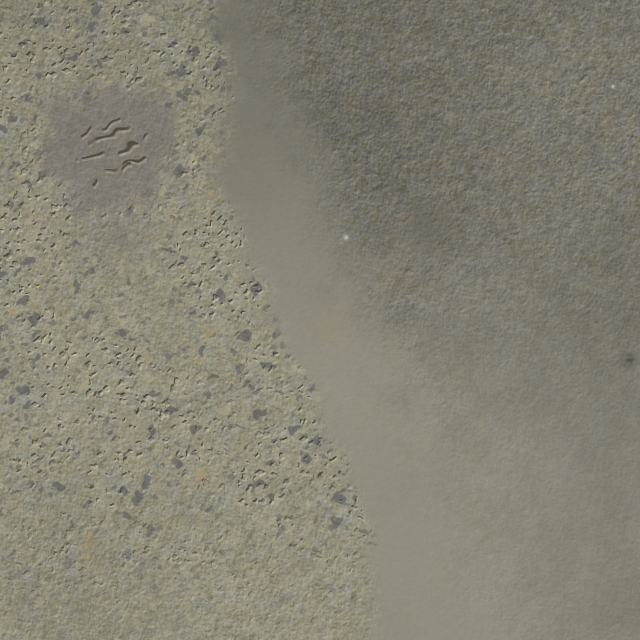
Reproduce this texture procedurally as a Shadertoy shader.

```glsl
// Weathered concrete: pebbled slab on the left, smooth diagonal seam, dark worn slab on the right.

const vec3 WARM_TINT = vec3(1.025, 1.0, 0.875);
const vec3 COOL_TINT = vec3(1.03, 1.0, 0.905);
const vec3 DARK_STONE = vec3(0.375, 0.375, 0.375);
const vec3 TAN_STONE = vec3(0.64, 0.57, 0.43);
const vec3 PALE_STONE = vec3(0.65, 0.63, 0.53);
const vec3 PIT_SHADOW = vec3(0.23, 0.21, 0.17);
const vec3 STAIN_COLOR = vec3(0.475, 0.452, 0.425);
const vec2 STAIN_CENTER = vec2(0.172, 0.765);
const vec2 LIGHT_STEP = vec2(-0.0017, 0.0024);
const float STONE_CELLS = 40.0;
const float GRIT_CELLS = 88.0;
const float PIT_CELLS = 76.0;
const float GRAIN_CELLS = 105.0;

vec3 hash3(vec2 c) {
    vec3 q = fract(c.xyx * vec3(0.1031, 0.1030, 0.0973));
    q += dot(q, q.yxz + 33.33);
    return fract((q.xxy + q.yzz) * q.zyx);
}

float valueNoise(vec2 p) {
    vec2 c = floor(p), f = fract(p);
    f *= f * (3.0 - 2.0 * f);
    return mix(mix(hash3(c).x, hash3(c + vec2(1, 0)).x, f.x),
               mix(hash3(c + vec2(0, 1)).x, hash3(c + vec2(1, 1)).x, f.x), f.y);
}

float grain(vec2 p) {
    p = mat2(0.88, -0.47, 0.47, 0.88) * p * GRAIN_CELLS;
    return 0.36 * valueNoise(p) + 0.34 * valueNoise(p * 2.13 + 7.0) + 0.3 * valueNoise(p * 3.7 + 19.0);
}

float softSines(vec2 p) {
    return (sin(p.x + 1.7 * sin(p.y * 0.8)) + sin(p.y * 1.3 + 1.4 * sin(p.x * 0.9 + 2.0))) * 0.5;
}

// Scattered tilted chips: x = coverage, y = random identity
vec2 chips(vec2 p, float cells, float fill) {
    vec2 g = p * cells;
    g += 0.09 * sin(g.yx * 7.3 + 2.0 * sin(g * 3.1));
    vec2 home = floor(g), best = vec2(0.0);
    float soft = 0.06 + 0.6 * cells / iResolution.y;
    for (int j = -1; j <= 1; j++)
    for (int i = -1; i <= 1; i++) {
        vec2 c = home + vec2(i, j);
        vec3 place = hash3(c + cells), form = hash3(c + cells + 57.0);
        float tilt = 0.55 + (form.x - 0.5) * 1.8;
        vec2 d = mat2(cos(tilt), -sin(tilt), sin(tilt), cos(tilt)) * (g - c - place.xy);
        d.y *= mix(1.2, 2.3, form.y);
        float radius = mix(0.16, 0.5, form.z * form.z);
        float cover = step(place.z, fill) * smoothstep(soft, -soft, length(d) - radius);
        if (cover > best.x) best = vec2(cover, place.z / fill);
    }
    return best;
}

float spot(vec2 p, vec2 center, float radius) {
    vec2 d = (p - center) / radius;
    return exp(-dot(d, d));
}

float strokeDistance(vec2 p, vec2 a, vec2 b) {
    vec2 along = b - a;
    return length(p - a - along * clamp(dot(p - a, along) / dot(along, along), 0.0, 1.0));
}

// Short tilted cracks stacked inside the stain
float cracks(vec2 p) {
    p += 0.016 * (vec2(valueNoise(p * 55.0), valueNoise(p * 55.0 + 31.0)) - 0.5);
    float d = 1.0;
    for (int k = 0; k < 6; k++) {
        float n = float(k);
        vec2 mid = vec2(0.178 + 0.03 * sin(n * 2.4), 0.73 + 0.015 * n);
        vec2 reach = vec2(0.028, 0.012 + 0.007 * sin(n * 3.1));
        d = min(d, strokeDistance(p, mid - reach, mid + reach));
    }
    return smoothstep(0.0036, 0.0006, d) * smoothstep(0.1, 0.4, valueNoise(p * 80.0));
}

void mainImage(out vec4 fragColor, in vec2 fragCoord) {
    vec2 p = fragCoord / iResolution.xy;
    float down = 1.0 - p.y;
    float mottle = softSines(p * 17.0) + 0.5 * softSines(p.yx * 41.0 + 3.0);
    float blotch = valueNoise(p * 24.0 + 5.0) + 0.5 * valueNoise(p * 60.0) - 0.75;
    float ragged = 0.03 * blotch;

    // Zones
    float bulge = (down - 0.13) / 0.07;
    float seamLeft = 0.345 + 0.245 * smoothstep(0.2, 0.95, down) + 0.025 * exp(-bulge * bulge) + ragged;
    float seamRight = 0.40 + 0.36 * down + 1.6 * ragged;
    float pebbled = 1.0 - smoothstep(-0.04, 0.025, p.x - seamLeft);
    float stony = 1.0 - smoothstep(-0.01, 0.012, p.x - seamLeft);
    float worn = smoothstep(-0.07, 0.07, p.x - seamRight);

    // Broad tones
    float leftTone = 0.562 - 0.035 * smoothstep(0.5, 1.0, p.y) - 0.025 * spot(p, vec2(0.1, 0.08), 0.15);
    float seamTone = mix(0.45, 0.55, smoothstep(0.0, 0.62, down));
    float rightTone = mix(0.55, 0.425, smoothstep(0.15, 0.9, p.y))
        - 0.045 * smoothstep(0.65, 1.0, p.x) * smoothstep(0.85, 0.3, p.y)
        + 0.035 * spot(p, vec2(0.93, 0.87), 0.2);
    float darkBelt = strokeDistance(p, vec2(0.48, 0.82), vec2(0.7, 0.64)) / 0.07;
    rightTone -= 0.02 * exp(-darkBelt * darkBelt);
    vec3 color = mix(seamTone, rightTone, worn) * COOL_TINT;
    color = mix(color, leftTone * WARM_TINT, pebbled);
    color += 0.006 * mottle + 0.022 * blotch * max(pebbled, worn);

    // Stain
    float stainEdge = length(p - STAIN_CENTER) - 0.1 + ragged + 0.005 * mottle;
    float stain = smoothstep(0.026, -0.018, stainEdge);
    stain = max(stain, 0.6 * spot(p, vec2(0.19, 0.635), 0.05));
    color = mix(color, STAIN_COLOR, 0.72 * stain);

    // Fine grain, colour drift and raking light
    float height = grain(p);
    float relief = height - grain(p + LIGHT_STEP);
    float middlePatch = spot(p, vec2(0.62, 0.55), 0.13);
    float wornRough = worn * max(mix(0.25, 1.0, smoothstep(0.25, 0.8, p.y)), 0.8 * middlePatch);
    float rough = 0.15 + 0.85 * pebbled * (1.0 - 0.5 * stain) + 0.85 * wornRough;
    color += rough * (0.14 * relief + 0.14 * (height - 0.5));
    float drift = valueNoise(p * 70.0 + 41.0) - 0.5;
    color += rough * drift * vec3(0.018, 0.004, -0.03);

    // Embedded stones
    float bed = stony * (1.0 - 0.9 * stain) * mix(0.3, 1.0, smoothstep(0.02, 0.25, p.y));
    vec2 stone = chips(p, STONE_CELLS, 0.42);
    vec3 stoneColor = stone.y < 0.75 ? DARK_STONE : (stone.y < 0.81 ? TAN_STONE : PALE_STONE);
    color = mix(color, stoneColor + 0.1 * (height - 0.5), 0.74 * stone.x * bed);
    vec2 grit = chips(p + 3.1, GRIT_CELLS, 0.58);
    vec3 gritColor = grit.y < 0.5 ? DARK_STONE : (grit.y < 0.65 ? TAN_STONE : PALE_STONE);
    float gritBed = max(bed, worn * max(0.45 * middlePatch, 0.45 * spot(p, vec2(0.92, 0.84), 0.16)));
    color = mix(color, gritColor, 0.52 * grit.x * gritBed);

    // Pits: shadow on one lip, light on the other
    float pit = chips(p + 5.7, PIT_CELLS, 0.48).x;
    float lip = pit - chips(p + 5.7 + LIGHT_STEP, PIT_CELLS, 0.48).x;
    float pitBed = max(gritBed, 0.3 * wornRough) * smoothstep(-1.1, 0.6, mottle + blotch);
    color = mix(color, PIT_SHADOW, 0.76 * max(lip, 0.0) * pitBed);
    color += 0.11 * max(-lip, 0.0) * pitBed * WARM_TINT;

    // Cracks and isolated marks
    color += 0.1 * cracks(p + vec2(-0.002, 0.004)) * WARM_TINT;
    color = mix(color, PIT_SHADOW, 0.7 * cracks(p));
    float dark = spot(p, vec2(0.982, 0.437), 0.011) + 0.5 * spot(p, vec2(0.665, 0.645), 0.035) * height;
    color = mix(color, PIT_SHADOW, 0.6 * dark * smoothstep(0.25, 0.6, height));
    float bright = spot(p, vec2(0.541, 0.629), 0.004) + spot(p, vec2(0.958, 0.865), 0.003);
    color = mix(color, vec3(0.82, 0.8, 0.72), 0.8 * bright);
    color = mix(color, TAN_STONE, 0.35 * spot(p, vec2(0.52, 0.49), 0.025) * height);

    fragColor = vec4(clamp(color, 0.0, 1.0), 1.0);
}
```
